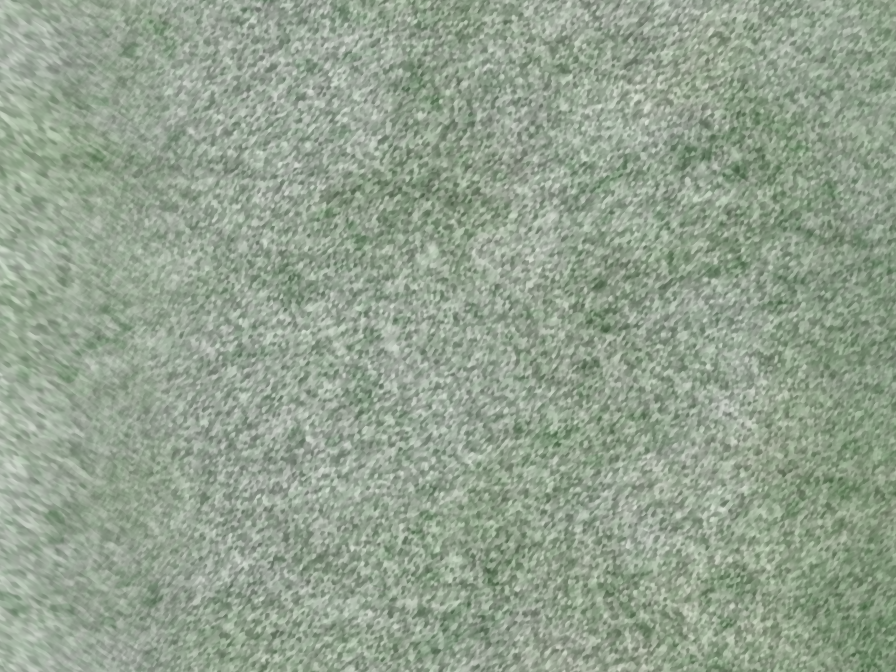
Reproduce this texture procedurally as a Shadertoy shader.

```glsl
vec3 hash3(vec2 cell) {
    vec3 h = fract(cell.xyx * vec3(0.1031, 0.1030, 0.0973));
    h += dot(h, h.yzx + 33.33);
    return fract((h.xxy + h.yzz) * h.zyx);
}

// Smooth cellular noise: random cell values blended by distance
float cells(vec2 p) {
    vec2 base = floor(p);
    float total = 0.0, weights = 0.0;
    for (int y = -1; y <= 1; y++) {
        for (int x = -1; x <= 1; x++) {
            vec2 cell = base + vec2(x, y);
            vec3 h = hash3(cell + 200.0);
            vec2 d = cell + h.xy - p;
            float w = exp(-5.0 * dot(d, d));
            total += w * h.z;
            weights += w;
        }
    }
    return total / weights;
}

// Three octaves of cells for soft, ragged patches
float patches(vec2 p) {
    return 0.45 * cells(p) + 0.3 * cells(p * 2.3 + 7.0) + 0.25 * cells(p * 5.1 + 19.0);
}

// Fine grain stretched along a direction
float blades(vec2 p, float angle, float density, float stretch) {
    vec2 along = vec2(cos(angle), sin(angle));
    vec2 q = vec2(dot(p, along) / stretch, dot(p, vec2(-along.y, along.x)));
    return cells(q * density) - 0.5;
}

void mainImage(out vec4 fragColor, in vec2 fragCoord) {
    vec2 p = fragCoord / iResolution.y;
    float across = fragCoord.x / iResolution.x;
    vec2 sway = vec2(sin(p.y * 17.0 + p.x * 5.0), sin(p.x * 13.0 - p.y * 4.0));
    vec2 warped = p + 0.015 * sway;

    // Ground cover: lush green, dry grey and a little straw
    float lushness = patches(warped * vec2(3.2, 4.6) + 3.0);
    lushness += 0.16 * smoothstep(0.7, 1.0, across) - 0.12 * smoothstep(0.35, 0.0, across);
    lushness = smoothstep(0.25, 0.85, lushness);
    float straw = smoothstep(0.4, 0.7, patches(p * 2.6 + 31.0)) * smoothstep(0.3, 0.9, across);
    vec3 dry = mix(vec3(0.612, 0.655, 0.607), vec3(0.62, 0.655, 0.575), straw);
    vec3 color = mix(dry, vec3(0.54, 0.61, 0.515), lushness);

    // Broad light and shade
    color += 0.11 * (patches(warped * vec2(7.0, 11.0) + 53.0) - 0.5);
    color += 0.06 * smoothstep(0.1, 0.0, across);
    color -= vec3(0.055, 0.045, 0.055) * smoothstep(0.8, 1.0, across) * (1.2 - 0.6 * p.y);

    // Faint worn track sloping down to the right
    float track = p.y - 0.78 + 0.1 * p.x + 0.006 * sin(p.x * 11.0);
    color -= 0.065 * exp(-track * track * 4500.0) * smoothstep(0.2, 0.7, cells(p * vec2(9.0, 20.0)));

    // Scattered small dark tufts
    float tuft = smoothstep(0.64, 0.92, cells(warped * vec2(36.0, 52.0) + 80.0));
    tuft *= smoothstep(0.35, 0.65, cells(p * 7.0 + 11.0));
    color -= vec3(0.09, 0.065, 0.085) * tuft;

    // Crisp fine blades in the middle, smeared streaks to the left
    vec2 lean = p + 0.004 * sway;
    float crisp = 0.31 * blades(lean, 0.95, 250.0, 1.6) + 0.15 * blades(lean, 0.4, 140.0, 1.6);
    float smeared = 0.21 * blades(p, -0.6, 210.0, 2.6) + 0.13 * blades(p, -0.5, 125.0, 2.0);
    float grain = mix(smeared, crisp, smoothstep(0.0, 0.3, across));
    grain *= 1.0 - 0.25 * smoothstep(0.8, 1.0, across);
    color += grain * vec3(1.01, 0.98, 1.0);

    // Slight colour variation between blades
    color += vec3(0.03, -0.005, 0.025) * blades(p, 0.6, 90.0, 1.5);
    fragColor = vec4(color + 0.005, 1.0);
}
```
